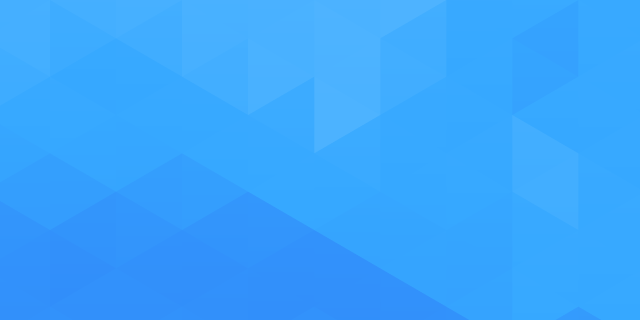
A WebGL 2 fragment shader for this background:

```glsl
#version 300 es
precision highp float;
// Blue gradient broken into a lattice of softly shaded triangles.
uniform vec2 u_resolution;
out vec4 outColor;

// Sine-free hash, 0 to 1
float hash(vec2 p) {
    vec3 h = fract(vec3(p.xyx) * 0.1031);
    h += dot(h, h.yzx + 33.33);
    return fract((h.x + h.y) * h.z);
}

// 1 inside the half-open interval [lo, hi)
float band(float lo, float hi, float x) {
    return step(lo, x) * (1.0 - step(hi, x));
}

// Tone of one triangle from its center: x in columns, y in half sides downward
float triangleTone(vec2 center) {
    float falling = center.y - center.x;
    float rising = center.y + center.x;
    float tone = 0.52;

    // Upper light field, bounded by the lattice diagonals
    if (falling < 0.0 && center.x < 6.0 && rising + step(5.0, center.x) < 9.0) {
        float bright = step(rising - 2.0 * band(4.0, 5.0, center.x), 6.0);
        tone = mix(0.72, 0.78 + 0.04 * center.x, bright);
        tone -= 0.12 * step(-1.0, falling) * step(0.5, center.y);
    } else if (falling > 2.0) {
        // Lower left darkens with depth
        tone -= 0.47 * smoothstep(3.0, 7.2, center.y);
    } else {
        tone -= 0.11 * smoothstep(4.0, 7.0, center.y) * step(center.x, 7.0);
    }

    // Pale upper left corner
    tone += 0.3 * step(0.0, falling) * (1.0 - smoothstep(0.5, 2.5, rising));

    // Right side: pale rhombus, dark rhombus, brighter top and dark foot
    float column = band(7.0, 8.0, center.x);
    tone += 0.22 * column * band(-4.0, -2.0, falling);
    tone -= 0.12 * column * band(8.0, 10.0, rising);
    tone += 0.05 * step(6.0, center.x) * step(center.y, 0.5);
    tone -= 0.3 * step(7.0, center.x) * step(8.5, center.y);

    return tone + 0.04 * (hash(center + 20.0) - 0.5);
}

vec3 shade(vec2 pixel) {
    vec2 uv = pixel / u_resolution.y;
    vec2 grid = vec2(uv.x * 4.845 - 0.757, (1.0 - uv.y) * 8.348);

    // Two diagonal families and the columns meet to form triangles
    float row = floor((grid.y - grid.x) * 0.5) + floor((grid.y + grid.x) * 0.5) + 1.0;
    vec2 center = vec2(floor(grid.x) + 0.5, row);
    float tone = clamp(triangleTone(center) + 0.03 * (row - grid.y), 0.0, 1.0);

    vec3 deepBlue = vec3(0.193, 0.555, 0.98);
    vec3 skyBlue = vec3(0.212, 0.66, 1.0);
    vec3 paleBlue = vec3(0.305, 0.703, 1.0);
    vec3 lower = mix(deepBlue, skyBlue, min(tone * 2.0, 1.0));
    return mix(lower, paleBlue, max(tone * 2.0 - 1.0, 0.0));
}

void main() {
    // Average a 3 by 3 sample grid for smooth edges
    vec3 color = vec3(0.0);
    for (int i = 0; i < 9; i++) {
        vec2 offset = (vec2(i % 3, i / 3) - 1.0) / 3.0;
        color += shade(gl_FragCoord.xy + offset);
    }
    outColor = vec4(color / 9.0, 1.0);
}
```
